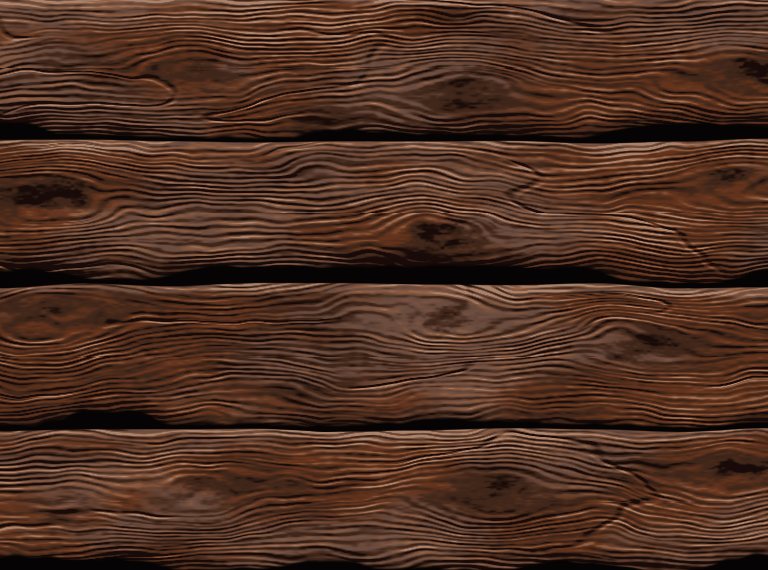
Give the GLSL for this texture, as a WebGL 1 fragment shader.

```glsl
precision highp float;
// Four weathered dark brown timber planks, stacked with black uneven gaps.
uniform vec2 u_resolution;

float hash(vec2 p) {
  vec3 q = fract(p.xyx * vec3(0.1031, 0.1030, 0.0973));
  q += dot(q, q.yzx + 33.33);
  return fract((q.x + q.y) * q.z);
}

float noise(vec2 p) {
  vec2 i = floor(p), f = fract(p);
  f = f * f * (3.0 - 2.0 * f);
  return mix(mix(hash(i), hash(i + vec2(1.0, 0.0)), f.x),
             mix(hash(i + vec2(0.0, 1.0)), hash(i + 1.0), f.x), f.y);
}

float fbm(vec2 p) {
  float sum = 0.0, amp = 0.53;
  for (int i = 0; i < 4; i++) {
    sum += amp * noise(p);
    p = p * 2.03 + 7.1;
    amp *= 0.5;
  }
  return sum;
}

// Carved height of one plank; a plank is one unit tall.
float woodHeight(vec2 p, float row) {
  vec2 s = p + vec2(row * 17.3 + 40.0, 20.0);
  float grain = p.y + 0.3 * fbm(s * vec2(0.8, 1.5)) + 0.04 * noise(s * vec2(4.0, 6.0));
  float pits = 0.0;

  // Knots bend the grain around a ragged hollow.
  for (int i = 0; i < 3; i++) {
    vec2 id = vec2(float(i) + 3.0, row + 11.0);
    vec2 centre = vec2((float(i) + hash(id)) * 1.8, row + 0.25 + 0.55 * hash(id + 31.0));
    vec2 d = (p - centre) * vec2(2.0, 4.5);
    grain -= (p.y - centre.y) * 1.2 * exp(-dot(d, d));
    d += 0.9 * (vec2(fbm(s * 5.0), fbm(s * 5.0 + 19.0)) - 0.5);
    pits += exp(-7.0 * dot(d, d)) * (0.4 + 0.6 * hash(id + 57.0));
  }

  // Growth rings, fine fibres, long splits and shallow dents.
  float rings = 0.5 + 0.5 * sin(grain * 155.0 + 5.0 * noise(s * vec2(1.5, 9.0)));
  float fibres = noise(vec2(s.x * 3.5, grain * 62.0));
  float split = 1.0 - smoothstep(0.0, 0.04, abs(noise(vec2(s.x * 0.8, grain * 5.0)) - 0.5));
  split *= smoothstep(0.5, 0.7, noise(s * vec2(1.2, 3.0) + 5.0));
  float dents = fbm(s * vec2(1.8, 5.0));
  float ringDepth = 0.2 + 0.4 * noise(s * vec2(1.1, 3.0) + 13.0);
  return ringDepth * rings + 0.6 * fibres + 1.6 * dents - 0.8 * split - 1.8 * pits;
}

void main() {
  vec2 p = gl_FragCoord.xy / u_resolution.y * 3.94 + vec2(0.0, 0.03);
  p.y += 0.04 * (noise(vec2(p.x * 1.7, floor(p.y + 0.5) * 9.0 + 3.0)) - 0.5);
  float row = floor(p.y);
  float f = p.y - row;
  vec2 s = p + vec2(row * 23.7 + 9.0, 5.0);

  // Light falls from above on the carved surface.
  float h = woodHeight(p, row);
  float slope = h - woodHeight(p + vec2(0.0, 0.014), row);
  float patches = fbm(s * vec2(1.2, 3.5));
  float speckle = noise(s * vec2(22.0, 75.0));
  float tone = 0.45 + 0.58 * slope + 0.16 * (h - 1.2)
             + 0.5 * (patches - 0.5) + 0.16 * (speckle - 0.5);

  // Worn pale upper edge and rounded, shaded lower edge.
  float bevel = 0.92 + 0.06 * noise(vec2(p.x * 2.3, row * 7.0 + 2.0));
  tone += 0.26 * smoothstep(bevel - 0.03, bevel + 0.02, f);
  float lower = 0.03 + 0.09 * smoothstep(0.4, 0.9, noise(vec2(p.x * 1.3, row * 5.0 + 1.0)));
  lower += 0.02 * (noise(vec2(p.x * 9.0, row + 60.0)) - 0.5);
  tone -= 0.3 * (1.0 - smoothstep(lower, lower + 0.14, f));

  // Colours from deep groove to polished ridge.
  vec3 groove = vec3(0.09, 0.04, 0.03);
  vec3 umber = vec3(0.25, 0.15, 0.10);
  vec3 rust = vec3(0.39, 0.20, 0.11);
  vec3 greyBrown = vec3(0.42, 0.30, 0.25);
  vec3 tan_ = vec3(0.54, 0.35, 0.24);
  vec3 ridge = vec3(0.66, 0.51, 0.42);
  float worn = smoothstep(0.38, 0.62, fbm(s * vec2(1.0, 2.6) + 31.0));
  worn = max(worn, smoothstep(bevel - 0.04, bevel, f));
  vec3 color = mix(groove, umber, smoothstep(0.05, 0.28, tone));
  color = mix(color, mix(rust, greyBrown, worn), smoothstep(0.28, 0.58, tone));
  color = mix(color, tan_, smoothstep(0.58, 0.82, tone));
  color = mix(color, ridge, smoothstep(0.80, 1.0, tone));

  // Black gap beneath each plank.
  float solid = smoothstep(lower - 0.012, lower + 0.018, f);
  solid *= smoothstep(0.0, 0.012, 1.0 - f);
  color = mix(vec3(0.02, 0.01, 0.01), color, solid);
  gl_FragColor = vec4(color, 1.0);
}
```
